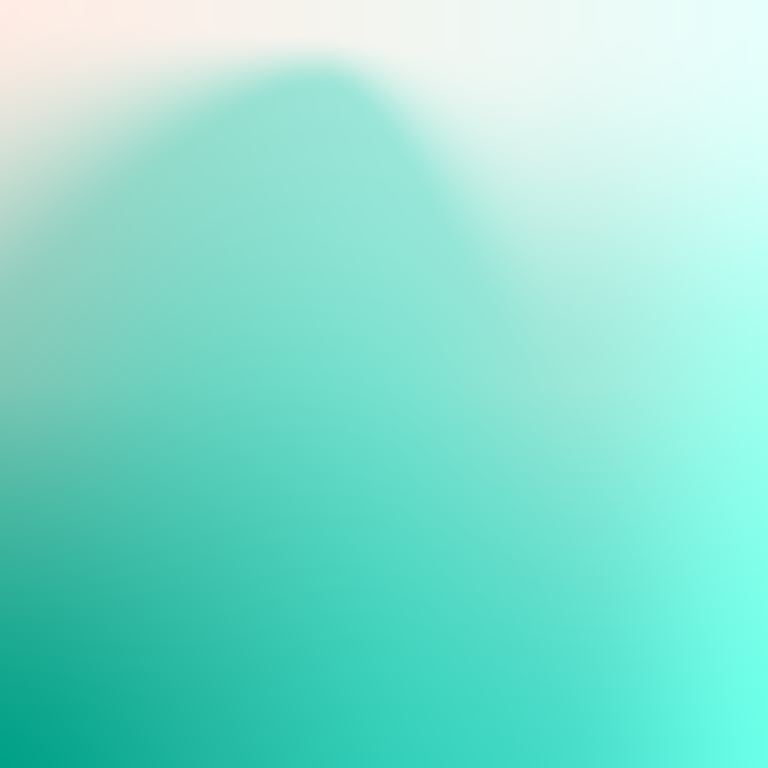
Reproduce this background procedurally as a Shadertoy shader.

```glsl
// Draws a soft mint and teal gradient with a blurred hill under a pale sky.

// Hue bands, each listed from the left edge to the right edge.
const vec3 DEEP_TEAL[5] = vec3[5](
    vec3(0.00, 0.63, 0.53), vec3(0.12, 0.71, 0.62), vec3(0.20, 0.81, 0.72),
    vec3(0.28, 0.87, 0.79), vec3(0.41, 1.00, 0.91));
const vec3 MINT[5] = vec3[5](
    vec3(0.49, 0.78, 0.71), vec3(0.42, 0.83, 0.755), vec3(0.47, 0.88, 0.81),
    vec3(0.61, 0.91, 0.85), vec3(0.63, 1.00, 0.935));
const vec3 PALE_MINT[5] = vec3[5](
    vec3(0.66, 0.83, 0.78), vec3(0.60, 0.87, 0.81), vec3(0.62, 0.905, 0.855),
    vec3(0.65, 0.92, 0.87), vec3(0.70, 1.00, 0.95));

const vec3 PEACH = vec3(1.00, 0.925, 0.894);
const vec3 IVORY = vec3(0.953, 0.961, 0.941);
const vec3 ICE   = vec3(0.902, 1.00, 0.988);

// Catmull-Rom weight of a control value at distance d.
float splineWeight(float d) {
    d = abs(d);
    if (d < 1.0) return 1.0 + d * d * (1.5 * d - 2.5);
    if (d < 2.0) return 2.0 + d * (-4.0 + d * (2.5 - 0.5 * d));
    return 0.0;
}

// Smooth colour across one band, with the end colours repeated outside.
vec3 sampleBand(vec3 band[5], float x) {
    vec3 color = vec3(0.0);
    for (int i = -1; i <= 5; i++) {
        color += band[clamp(i, 0, 4)] * splineWeight(x * 4.0 - float(i));
    }
    return color;
}

// Hill body: deep at the foot, pale towards the crest.
vec3 hillColor(vec2 uv) {
    float lower = pow(clamp(uv.y * 2.0, 0.0, 1.0), 1.35);
    float fade = 1.0 - clamp(uv.y * 2.0 - 1.0, 0.0, 1.0);
    float upper = 1.0 - fade * fade;
    vec3 body = mix(sampleBand(DEEP_TEAL, uv.x), sampleBand(MINT, uv.x), lower);
    return mix(body, sampleBand(PALE_MINT, uv.x), upper);
}

// Sky: a quadratic blend passing through all three tints.
vec3 skyColor(float x) {
    vec3 bend = 2.0 * IVORY - 0.5 * (PEACH + ICE);
    return mix(mix(PEACH, bend, x), mix(bend, ICE, x), x);
}

// Hill coverage: crisp near the peak, increasingly blurred on both slopes.
float hillMask(vec2 uv, float peakX) {
    float side = uv.x - peakX;
    float leftSlope = pow(max(-side / peakX, 0.0), 1.45);
    float rightSlope = smoothstep(0.02, 0.32, side);
    float rightBlur = smoothstep(0.03, 0.36, side);
    float ridge = 0.92 - 0.13 * leftSlope - 0.185 * rightSlope;
    float blur = 0.038 + 0.172 * leftSlope + 0.197 * rightBlur;
    return 1.0 - smoothstep(ridge - blur, ridge + blur, uv.y);
}

void mainImage(out vec4 fragColor, in vec2 fragCoord) {
    vec2 uv = fragCoord / iResolution.xy;
    vec3 color = mix(skyColor(uv.x), hillColor(uv), hillMask(uv, 0.4));
    fragColor = vec4(clamp(color, 0.0, 1.0), 1.0);
}
```
